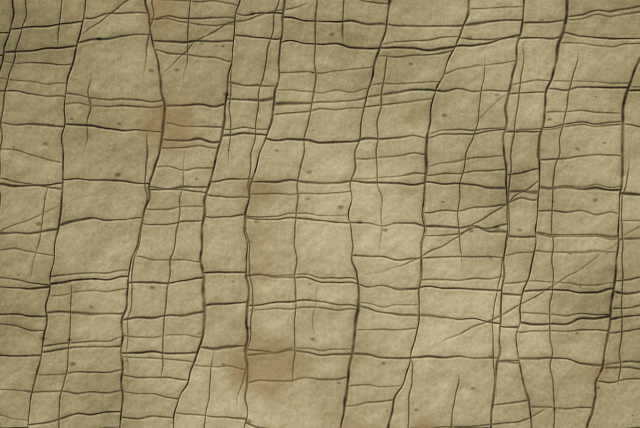
Give the GLSL for this texture, as a Shadertoy shader.

```glsl
// Weathered sandstone face split into blocks by slanted joints and wavy bedding cracks.

const vec3 SHADOW = vec3(0.15, 0.13, 0.10);
const vec3 OCHRE  = vec3(0.55, 0.505, 0.355);
const vec3 PALE   = vec3(0.75, 0.71, 0.56);
const vec3 RUST   = vec3(0.50, 0.37, 0.20);
const vec2 TO_LIGHT = vec2(-0.4, 0.92);

float hash(vec2 p) {
    return fract(sin(dot(p, vec2(127.1, 311.7))) * 43758.5453);
}

float noise(vec2 p) {
    vec2 i = floor(p), f = fract(p);
    f = f * f * (3.0 - 2.0 * f);
    return mix(mix(hash(i), hash(i + vec2(1, 0)), f.x),
               mix(hash(i + vec2(0, 1)), hash(i + vec2(1, 1)), f.x), f.y);
}

float fbm(vec2 p, int octaves) {
    float sum = 0.0, amp = 0.5;
    for (int i = 0; i < octaves; i++) {
        sum += amp * noise(p);
        p = mat2(1.6, 1.2, -1.2, 1.6) * p + 3.7;
        amp *= 0.5;
    }
    return sum;
}

// Irregular wavy lines: x = distance to nearest, y = its index, z = index of the band
vec3 wavyLines(float v, float along, float gap, float seed) {
    float cell = floor(v / gap);
    vec3 res = vec3(9.0, 0.0, cell);
    for (int k = -1; k <= 1; k++) {
        float id = cell + float(k);
        float jitter = 0.6 * (hash(vec2(id, seed)) - 0.5);
        float wave = 0.4 * (noise(vec2(along * 4.0, id * 7.0 + seed)) - 0.5);
        float d = v - (id + 0.5 + jitter + wave) * gap;
        if (abs(d) < res.x) res.xy = vec2(abs(d), id);
        if (d > 0.0) res.z = id;
    }
    return res;
}

// Dark core with a softly worn shoulder
float groove(float d, float width, float px) {
    float core = 1.0 - smoothstep(0.0, width + px, d);
    return 0.8 * core + 0.2 * exp(-d / 0.011);
}

// Fades a line in and out along its length
float presence(float along, float id, float threshold) {
    return smoothstep(threshold, threshold + 0.15, noise(vec2(along, id * 5.0 + 0.5)));
}

float crackDepth(vec2 p, float px) {
    vec2 q = p + 0.05 * (vec2(noise(p * 3.0), noise(p * 3.0 + 40.0)) - 0.5);
    q += 0.010 * (vec2(noise(p * 28.0), noise(p * 28.0 + 70.0)) - 0.5);
    float across = q.x - 0.13 * q.y;

    // Long steep joints, beaded with dark gaps
    vec3 joint = wavyLines(across, q.y, 0.165, 1.0);
    float width = 0.0045 * noise(vec2(q.y * 8.0, joint.y));
    float beads = 0.55 + 0.55 * noise(vec2(q.y * 55.0, joint.y * 3.0));
    float depth = groove(joint.x, width, px) * beads;

    // Short steep joints between them
    vec3 split = wavyLines(across + 0.04 * q.y, q.y, 0.10, 2.0);
    depth = max(depth, 0.65 * groove(split.x, 0.001, px) * presence(q.y * 4.0, split.y, 0.42));

    // Bedding cracks, slightly offset from column to column
    float shift = 0.03 * hash(vec2(joint.z, 9.0));
    vec3 bed = wavyLines(q.y + shift, q.x, 0.105, 3.0);
    float bedWidth = 0.003 * noise(vec2(q.x * 12.0, bed.y));
    float bedDepth = 0.5 + 0.45 * noise(vec2(q.x * 9.0, bed.y + 20.0));
    depth = max(depth, bedDepth * groove(bed.x, bedWidth, px));

    // Thin seams that stop at the joints
    float tilt = 0.25 * (hash(vec2(joint.z, 4.0)) - 0.5);
    vec3 seam = wavyLines(q.y + tilt * q.x, q.x, 0.055, 5.0 + joint.z);
    float kept = step(0.5, hash(vec2(seam.y, joint.z + 30.0)));
    kept *= 0.35 + 0.35 * noise(vec2(q.x * 10.0, seam.y));
    depth = max(depth, kept * groove(seam.x, 0.0008, px));

    // Occasional oblique fractures
    vec3 oblique = wavyLines(q.y - 0.55 * q.x, q.x, 0.24, 6.0);
    depth = max(depth, 0.6 * groove(oblique.x, 0.001, px) * presence(q.x * 3.5, oblique.y, 0.55));
    return depth;
}

// Sparse small pits
float pits(vec2 p, float px) {
    vec2 cell = floor(p * 16.0);
    vec2 centre = 0.25 + 0.5 * vec2(hash(cell), hash(cell + 17.0));
    float radius = 0.002 + 0.004 * hash(cell + 31.0);
    float d = length((fract(p * 16.0) - centre) * vec2(0.8, 1.2)) / 16.0;
    return step(0.84, hash(cell + 53.0)) * (1.0 - smoothstep(radius - px, radius + px, d));
}

vec3 rockColor(float tone) {
    vec3 low = mix(SHADOW, OCHRE, clamp((tone - 0.15) / 0.4, 0.0, 1.0));
    return mix(low, PALE, clamp((tone - 0.55) / 0.2, 0.0, 1.15));
}

void mainImage(out vec4 fragColor, in vec2 fragCoord) {
    vec2 p = fragCoord / iResolution.y;
    vec2 fromCentre = p - vec2(0.5 * iResolution.x / iResolution.y + 0.06, 0.42);
    float px = max(1.0 / iResolution.y, 0.0025);

    // Relief lit from above
    vec2 toward = p + 0.005 * TO_LIGHT;
    float depth = crackDepth(p, px);
    float slope = fbm(p * 8.0, 5) - fbm(toward * 8.0, 5);
    float edge = 0.12 * (crackDepth(toward, px) - depth);

    // Broad patches, grain and falloff toward the corners
    float tone = 0.69 + 0.20 * (fbm(p * 3.5 + 11.0, 5) - 0.48);
    tone += 1.3 * slope + edge + 0.06 * (noise(p * 240.0) - 0.5);
    tone -= 0.40 * depth + 0.16 * pits(p, px) + 0.12 * dot(fromCentre, fromCentre);

    float stain = smoothstep(0.58, 0.78, fbm(p * vec2(5.0, 7.0) + 23.0, 4));
    fragColor = vec4(mix(rockColor(tone), RUST, 0.35 * stain), 1.0);
}
```
